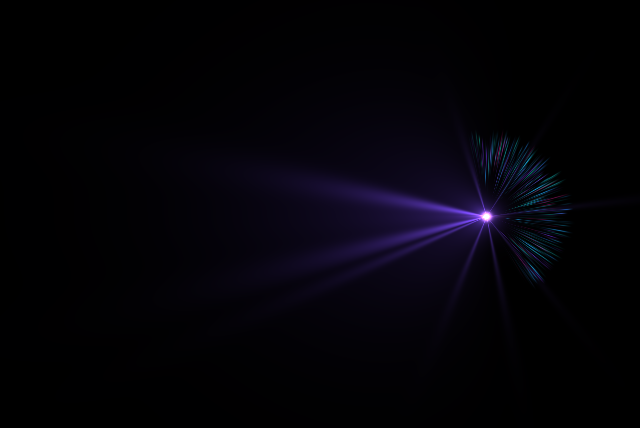
This background is drawn by a Shadertoy shader. Its source:

```glsl
float hash(vec2 p) {
    return fract(sin(dot(p, vec2(127.1, 311.7))) * 43758.5453);
}

// Soft ray leaving the source; angle and width in degrees
float ray(float angle, float r, float direction, float width, float falloff) {
    float delta = mod(angle - direction + 180.0, 360.0) - 180.0;
    return exp(-delta * delta / (width * width) - r * falloff);
}

// Fine spectral streaks filling a fan on the right
vec3 spectralFan(float angle, float r) {
    vec3 sum = vec3(0.0);
    for (int i = 0; i < 6; i++) {
        float layer = float(i);
        float cells = angle / 3.6 + layer * 0.37;
        vec2 id = vec2(floor(cells), layer);
        float offset = fract(cells) - mix(0.32, 0.68, hash(id));
        float line = exp(-offset * offset / 0.014);

        // Each streak has its own reach, length and tint
        float tip = mix(0.10, 0.212, sqrt(hash(id + 7.3)));
        float len = mix(0.04, 0.13, hash(id + 19.1));
        float along = (r - tip + len) / len;
        float body = smoothstep(0.0, 0.65, along) * (1.0 - smoothstep(0.6, 1.0, along));
        float pick = hash(id + 31.7);
        vec3 tint = mix(vec3(0.05, 0.65, 0.55), vec3(0.12, 0.45, 0.85), hash(id + 43.9));
        tint = mix(tint, vec3(0.40, 0.18, 0.80), smoothstep(0.58, 0.68, pick));
        tint = mix(tint, vec3(0.75, 0.10, 0.50), smoothstep(0.85, 0.9, pick));
        float strength = 0.12 + 0.65 * pow(hash(id + 57.2), 2.0);
        sum += tint * line * body * strength;
    }
    float wedge = smoothstep(-62.0, -48.0, angle) * (1.0 - smoothstep(92.0, 106.0, angle));
    return sum * wedge;
}

void mainImage(out vec4 fragColor, in vec2 fragCoord) {
    vec2 uv = fragCoord / iResolution.y;
    float aspect = iResolution.x / iResolution.y;
    vec2 d = uv - vec2(0.7605 * aspect, 0.494);
    float r = length(d);
    float angle = degrees(atan(d.y, d.x + 1e-6));
    float fromLeft = abs(degrees(atan(d.y, -d.x + 1e-6)));
    vec3 violet = vec3(0.46, 0.28, 0.94);

    // Wide haze on the left
    vec2 haze = (uv - vec2(0.54 * aspect, 0.5)) / vec2(0.43, 0.29);
    float leftSide = 1.0 - smoothstep(25.0, 112.0, fromLeft);
    vec3 col = vec3(0.017, 0.009, 0.042) * exp(-dot(haze, haze) * 1.3) * leftSide;
    col += violet * 0.24 * exp(-r * 5.5) * leftSide;

    // Broad beams
    float beams = 0.85 * ray(angle, r, 169.5, 4.5, 5.2);
    beams += 0.30 * ray(angle, r, 180.0, 11.0, 5.0);
    beams += 0.85 * ray(angle, r, 194.5, 4.0, 5.2);
    beams += 0.55 * ray(angle, r, 203.0, 2.4, 5.5);
    beams *= 1.0 - 0.55 * ray(angle, r, 199.3, 1.3, 1.0);
    col += violet * beams;

    // Narrow spikes around the source
    float spikes = 0.65 * ray(angle, r, 107.0, 3.0, 14.0);
    spikes += 0.55 * ray(angle, r, 248.0, 3.0, 11.0);
    spikes += 0.60 * ray(angle, r, 281.0, 2.6, 11.0);
    spikes += 0.25 * ray(angle, r, 6.5, 1.8, 6.0);
    spikes += 0.35 * ray(angle, r, 57.0, 2.0, 11.0);
    spikes += 0.35 * ray(angle, r, -51.0, 2.2, 10.0);
    col += violet * spikes;

    // Streaks, thinned in a small dark pocket
    vec2 pocket = (d - vec2(0.125, -0.022)) / vec2(0.035, 0.014);
    col += spectralFan(angle, r) * (1.0 - 0.8 * exp(-dot(pocket, pocket)));

    // Hot core and its halo
    col += violet * 0.9 * exp(-r * 48.0);
    col += vec3(1.0, 0.65, 1.0) * 1.5 * exp(-r * r / 0.00009);
    col += vec3(0.8, 0.4, 1.0) * 0.5 * exp(-abs(d.x) * 45.0 - abs(d.y) * 260.0);

    fragColor = vec4(min(col, 1.0), 1.0);
}
```
